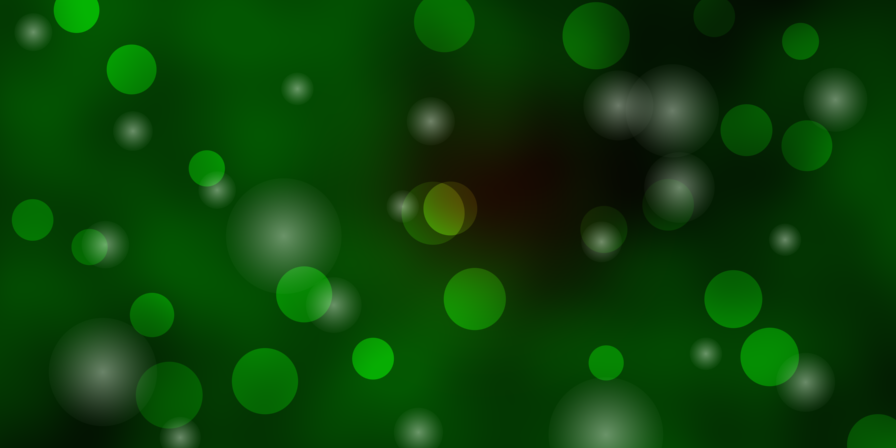
Write a WebGL 1 fragment shader that draws this background.

```glsl
precision highp float;

uniform vec2 u_resolution;

float hash(float n) {
    n = fract(n * 0.1031);
    n *= n + 33.33;
    return fract(n * (n + n));
}

vec2 gradientAt(vec2 cell) {
    float angle = 6.2832 * hash(cell.x * 17.0 + cell.y * 59.0 + 311.0);
    return vec2(cos(angle), sin(angle));
}

float gradientNoise(vec2 p) {
    vec2 i = floor(p);
    vec2 f = p - i;
    vec2 u = f * f * f * (f * (f * 6.0 - 15.0) + 10.0);
    vec2 e = vec2(1.0, 0.0);
    float bottom = mix(dot(gradientAt(i), f), dot(gradientAt(i + e.xy), f - e.xy), u.x);
    float top = mix(dot(gradientAt(i + e.yx), f - e.yx), dot(gradientAt(i + e.xx), f - e.xx), u.x);
    return mix(bottom, top, u.y);
}

// Soft round spot, 1 at its centre
float softSpot(vec2 p, vec2 centre, float radius) {
    vec2 d = (p - centre) / radius;
    return exp(-dot(d, d));
}

float discMask(float dist, float radius, float blur) {
    return 1.0 - smoothstep(radius - blur, radius + blur, dist);
}

// Random point inside cell number `index` of a grid covering the canvas
vec2 scatter(float index, vec2 grid, float aspect, float seed) {
    vec2 cell = vec2(mod(index, grid.x), floor(index / grid.x));
    vec2 jitter = vec2(hash(index * 3.7 + seed), hash(index * 5.3 + seed + 71.0));
    return (cell + mix(vec2(0.02), vec2(0.98), jitter)) / grid * vec2(aspect, 1.0);
}

// Cloudy dark green with a brown tinge near the middle
vec3 backdrop(vec2 p, float aspect) {
    float level = 0.225 + 0.18 * gradientNoise(p * 2.3 + 4.2) + 0.08 * gradientNoise(p * 5.0 + 9.7);
    level += 0.07 * softSpot(p, vec2(0.32 * aspect, 0.5), 0.5);
    level -= 0.15 * softSpot(p, vec2(0.57 * aspect, 0.57), 0.23);
    level -= 0.14 * softSpot(p, vec2(0.83 * aspect, 0.97), 0.36);
    level -= 0.14 * softSpot(p, vec2(0.05 * aspect, 0.0), 0.2);
    float brown = softSpot(p, vec2(0.54 * aspect, 0.55), 0.24);
    return vec3(0.01 + 0.1 * brown, clamp(level, 0.04, 0.34), 0.006);
}

// Flat discs that amplify the colour beneath them
vec3 addDiscs(vec3 colour, vec2 p, float aspect, float blur) {
    for (int k = 0; k < 32; k++) {
        float index = float(k);
        float present = step(0.14, hash(index + 205.0));
        float radius = mix(0.039, 0.076, pow(hash(index + 131.0), 1.6));
        float gain = mix(0.6, 1.05, hash(index + 167.0));
        float dist = distance(p, scatter(index, vec2(8.0, 4.0), aspect, 23.0));
        float mask = present * discMask(dist, radius, blur);
        colour += mask * (colour * gain + vec3(0.0, 0.025, 0.0));
    }
    return colour;
}

// Pale glows fading from a bright core to a faint rim
vec3 addGlows(vec3 colour, vec2 p, float aspect, float blur) {
    for (int k = 0; k < 21; k++) {
        float index = float(k);
        float radius = mix(0.036, 0.13, pow(hash(index + 419.0), 2.0));
        float dist = distance(p, scatter(index, vec2(7.0, 3.0), aspect, 347.0));
        float core = pow(max(1.0 - dist / radius, 0.0), 1.2);
        float alpha = 0.4 * core + 0.03 * discMask(dist, radius, blur);
        colour = mix(colour, vec3(0.95, 1.0, 0.94), alpha);
    }
    return colour;
}

void main() {
    vec2 p = gl_FragCoord.xy / u_resolution.y;
    float aspect = u_resolution.x / u_resolution.y;
    float blur = 0.9 / u_resolution.y;

    vec3 colour = backdrop(p, aspect);
    colour = addDiscs(colour, p, aspect, blur);
    colour = addGlows(colour, p, aspect, blur);
    gl_FragColor = vec4(clamp(colour, 0.0, 1.0), 1.0);
}
```
